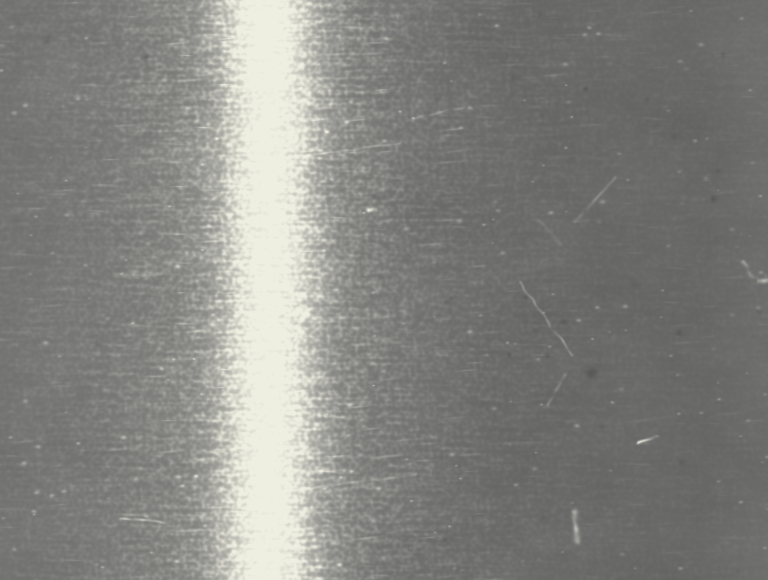
Reproduce this texture procedurally as a Shadertoy shader.

```glsl
// Brushed, scuffed metal sheet with one bright vertical band of reflected light.

// Lengths are in canvas heights; x runs from 0 to about 1.32.
const float BAND_X = 0.459;
const float CORE_WIDTH = 0.073;
const float HALO_WIDTH = 0.165;
const float CORE_LIGHT = 0.46;
const float HALO_LIGHT = 0.28;
const float METAL_LEVEL = 0.405;
const float LEFT_LIFT = 0.035;
const float GRAIN_IN_CORE = 0.34;
const float GRAIN_IN_HALO = 0.85;
const float GRAIN_IN_SHADE = 0.016;
const float MAX_LEVEL = 0.935;
const float SHOULDER = 0.14;

float hash(vec2 p) {
    vec3 q = fract(p.xyx * 0.1031);
    q += dot(q, q.yzx + 33.33);
    return fract((q.x + q.y) * q.z);
}

float cornerSlope(vec2 cell, vec2 offset) {
    float angle = 6.2832 * hash(cell);
    return dot(vec2(cos(angle), sin(angle)), offset);
}

float gradientNoise(vec2 p) {
    vec2 i = floor(p), f = fract(p);
    vec2 u = f * f * f * (f * (f * 6.0 - 15.0) + 10.0);
    vec2 e = vec2(1.0, 0.0);
    float low = mix(cornerSlope(i, f), cornerSlope(i + e.xy, f - e.xy), u.x);
    float high = mix(cornerSlope(i + e.yx, f - e.yx), cornerSlope(i + e.xx, f - e.xx), u.x);
    return mix(low, high, u.y);
}

// Soft line with uneven pressure and slightly wandering path.
float scratch(vec2 p, vec2 a, vec2 b, float width) {
    p += 0.003 * gradientNoise(p * 45.0);
    vec2 ab = b - a;
    float t = clamp(dot(p - a, ab) / dot(ab, ab), 0.0, 1.0);
    float d = length(p - a - ab * t);
    float wear = max(0.0, 0.7 + 1.3 * gradientNoise(p * 55.0));
    return exp(-d * d / (width * width)) * wear;
}

// Scattered short marks, one candidate in each grid cell.
float scatteredMarks(vec2 p, vec2 grid, vec2 size, float density, float seed) {
    vec2 home = floor(p * grid);
    float sum = 0.0;
    for (int y = -1; y <= 1; y++) {
        for (int x = -1; x <= 1; x++) {
            vec2 cell = home + vec2(x, y);
            vec2 key = cell + seed;
            vec2 center = (cell + vec2(hash(key + 11.3), hash(key + 47.1))) / grid;
            vec2 d = p - center;
            d.y -= d.x * (hash(key + 5.7) - 0.4) * 0.2;
            d /= size * mix(0.5, 1.2, hash(key + 83.9));
            float strength = mix(0.25, 1.0, hash(key + 29.5));
            sum += step(hash(key), density) * strength * exp(-dot(d, d));
        }
    }
    return sum;
}

float softSpot(vec2 p, vec2 center, float radius) {
    vec2 d = (p - center) / radius;
    return exp(-dot(d, d));
}

// Individual scuffs in the open areas of the sheet.
float scuffs(vec2 p) {
    float s = 0.10 * scratch(p, vec2(0.991, 0.617), vec2(1.06, 0.693), 0.003);
    s += 0.16 * scratch(p, vec2(0.897, 0.512), vec2(0.986, 0.388), 0.0025);
    s += 0.11 * scratch(p, vec2(0.945, 0.303), vec2(0.974, 0.353), 0.003);
    s += 0.06 * scratch(p, vec2(0.92, 0.63), vec2(0.965, 0.58), 0.004);
    s += 0.45 * scratch(p, vec2(1.10, 0.236), vec2(1.133, 0.248), 0.0025);
    s += 0.26 * scratch(p, vec2(0.991, 0.117), vec2(0.995, 0.066), 0.005);
    s += 0.26 * scratch(p, vec2(1.281, 0.548), vec2(1.305, 0.516), 0.004);
    s += 0.36 * scratch(p, vec2(1.305, 0.516), vec2(1.33, 0.516), 0.0035);
    s += 0.55 * scratch(p, vec2(0.636, 0.637), vec2(0.648, 0.639), 0.0035);
    s += 0.28 * scratch(p, vec2(0.207, 0.105), vec2(0.284, 0.10), 0.0025);
    s += 0.13 * scratch(p, vec2(0.50, 0.728), vec2(0.69, 0.753), 0.0025);
    s += 0.10 * scratch(p, vec2(0.69, 0.79), vec2(0.802, 0.816), 0.0025);
    s += 0.10 * scratch(p, vec2(0.51, 0.155), vec2(0.715, 0.181), 0.0025);
    return s;
}

void mainImage(out vec4 fragColor, in vec2 fragCoord) {
    vec2 p = fragCoord / iResolution.y;

    // Light band, slightly bent, with a narrow core and a wide halo
    float bend = 0.006 * sin(p.y * 3.14) + 0.008 * gradientNoise(vec2(3.0, p.y * 7.0));
    float d = abs(p.x - BAND_X - bend);
    float core = CORE_LIGHT * exp(-pow(d / CORE_WIDTH, 2.0));
    float halo = HALO_LIGHT * exp(-d / HALO_WIDTH);

    // Brushing: turned grit, horizontal streaks, faint vertical wear
    vec2 turned = mat2(0.8, 0.6, -0.6, 0.8) * p;
    float grit = gradientNoise(turned * 125.0) + 0.7 * gradientNoise(p * vec2(52.0, 83.0) + 7.0);
    float streaks = gradientNoise(p * vec2(10.0, 130.0) + 31.0) + 0.6 * gradientNoise(p * vec2(28.0, 165.0) + 63.0);
    float wear = gradientNoise(p * vec2(110.0, 14.0) + 19.0);
    float patches = 1.0 + 0.9 * gradientNoise(p * vec2(9.0, 16.0) + 51.0);
    float grain = 0.85 * grit + 0.6 * streaks * patches + 0.3 * wear;
    grain += 0.55 * (grain * grain - 0.12);
    float clouds = gradientNoise(p * vec2(5.0, 7.0) + 3.0) + 0.6 * gradientNoise(p * vec2(15.0, 21.0));

    // Metal shading
    float level = METAL_LEVEL + LEFT_LIFT * (1.0 - smoothstep(0.2, 0.85, p.x));
    level += 0.022 * smoothstep(1.2, 1.32, p.x) + (0.018 + 0.08 * halo) * clouds;
    level += core * (1.0 + GRAIN_IN_CORE * grain);
    level += halo * (1.0 + GRAIN_IN_HALO * grain) + GRAIN_IN_SHADE * grain;

    // Dust, glints and scuffs
    float nearLight = exp(-d / 0.22);
    level += (0.15 + 0.25 * nearLight) * scatteredMarks(p, vec2(34.0), vec2(0.0042, 0.003), 0.17, 100.0);
    level += (0.03 + 0.24 * nearLight) * scatteredMarks(p, vec2(18.0, 46.0), vec2(0.018, 0.0022), 0.22, 300.0);
    level -= 0.06 * scatteredMarks(p, vec2(18.0), vec2(0.006), 0.12, 500.0);
    level -= 0.07 * softSpot(p, vec2(1.02, 0.357), 0.01) + 0.12 * softSpot(p, vec2(0.25, 0.90), 0.006);
    level += scuffs(p);

    // Soft highlight shoulder and warm tint in the bright parts
    float bendOver = max(SHOULDER - abs(level - MAX_LEVEL), 0.0);
    level = max(min(level, MAX_LEVEL) - 0.25 * bendOver * bendOver / SHOULDER, 0.25);
    float warmth = 0.015 + 0.04 * smoothstep(0.4, 0.95, level);
    fragColor = vec4(level, level, level * (1.0 - warmth), 1.0);
}
```
